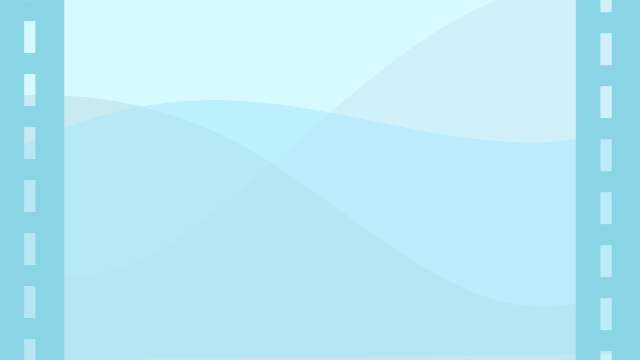
A Shadertoy shader for this background:

```glsl
// Pale translucent waves between two side strips with dashed windows.
// Each wave edge is a chain of cubic Hermite spans; layers are blended
// back to front, then the strips cover them except at the dashes.

// Soft step about one pixel wide, for distances in canvas heights.
float cover(float d) {
    return clamp(d * iResolution.y + 0.5, 0.0, 1.0);
}

// Cubic span between knots given as (x, height, slope).
float span(float x, vec3 a, vec3 b) {
    float w = b.x - a.x;
    float t = clamp((x - a.x) / w, 0.0, 1.0);
    float s = 1.0 - t;
    return mix(a.y, b.y, t * t * (3.0 - 2.0 * t))
         + w * t * s * (a.z * s - b.z * t);
}

// Three spans through four knots.
float wave(float x, vec3 a, vec3 b, vec3 c, vec3 d) {
    return x < b.x ? span(x, a, b) : x < c.x ? span(x, b, c) : span(x, c, d);
}

// Column of repeated rectangles around a given centre.
float dashes(vec2 uv, vec2 centre) {
    float period = 0.1472;
    float y = mod(uv.y - centre.y + 0.5 * period, period) - 0.5 * period;
    float aspect = iResolution.x / iResolution.y;
    return cover((0.0088 - abs(uv.x - centre.x)) * aspect)
         * cover(0.0444 - abs(y));
}

void mainImage(out vec4 fragColor, in vec2 fragCoord) {
    vec2 uv = fragCoord / iResolution.xy;
    float aspect = iResolution.x / iResolution.y;

    // Wave edges
    float rising = wave(uv.x, vec3(0.124, 0.238, 0.0), vec3(0.423, 0.544, 1.55),
                        vec3(0.807, 1.0185, 0.53), vec3(1.0, 1.05, 0.0));
    float falling = wave(uv.x, vec3(0.065, 0.736, 0.0), vec3(0.423, 0.549, -1.14),
                         vec3(0.846, 0.148, 0.0), vec3(1.0, 0.213, 0.71));
    float rolling = wave(uv.x, vec3(0.038, 0.600, 0.82), vec3(0.336, 0.722, 0.0),
                         vec3(0.833, 0.604, 0.0), vec3(1.0, 0.657, 0.53));

    // Translucent layers
    vec3 color = vec3(0.835, 0.98, 1.0);
    color = mix(color, vec3(0.816, 0.945, 0.98), cover(rising - uv.y));
    float fallingMask = cover(falling - uv.y) * cover((0.92 - uv.x) * aspect);
    color = mix(color, vec3(0.733, 0.856, 0.882), 0.5 * fallingMask);
    float rollingMask = cover(rolling - uv.y) * cover(uv.y - 0.0175 * (uv.x - 0.1));
    color = mix(color, vec3(0.65, 0.905, 0.985), 0.5 * rollingMask);

    // Side strips with dashed windows
    float strip = cover((abs(uv.x - 0.5) - 0.3997) * aspect);
    float windows = dashes(uv, vec2(0.0465, 0.897)) + dashes(uv, vec2(0.947, 0.8634));
    color = mix(color, vec3(0.537, 0.835, 0.898), strip * (1.0 - windows));

    fragColor = vec4(color, 1.0);
}
```
